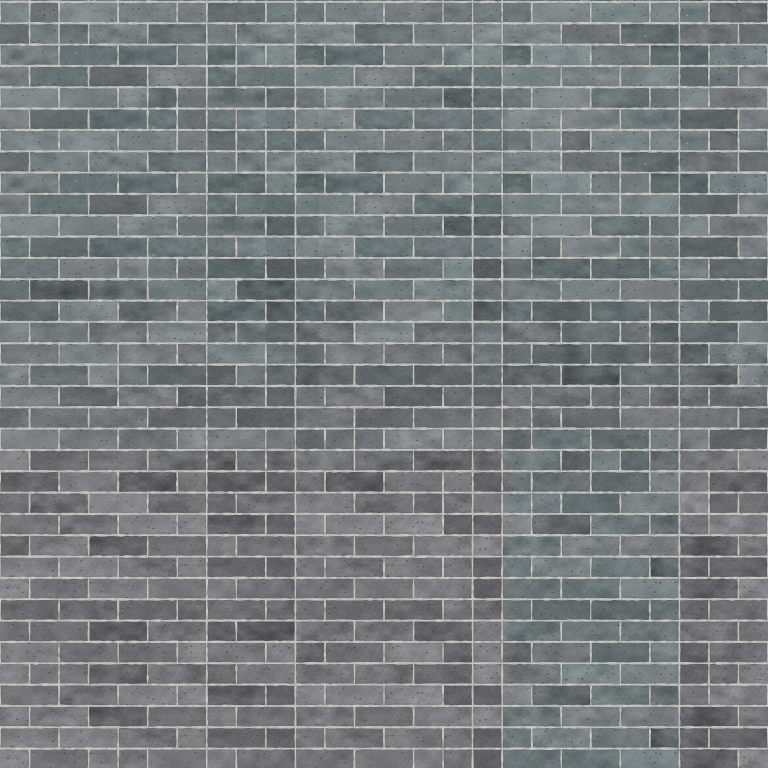
Write a WebGL 1 fragment shader that draws this texture.

```glsl
precision highp float;
// Weathered blue-grey brick wall: mixed full and half bricks with thin pale mortar.

uniform vec2 u_resolution;

#define HALF_BRICKS 26.0    // half-brick units across the canvas
#define COURSES 36.0        // brick courses down the canvas
#define COURSE_SHIFT 0.09   // offset of the first bed joint, in courses
#define BED_JOINT 0.00135   // half thickness of horizontal mortar
#define HEAD_JOINT 0.00110  // half thickness of vertical mortar
#define SPLIT_CHANCE 0.07   // share of full bricks cut in two
#define BASE_TONE 0.458
#define TONE_SPREAD 0.14
#define CLOUD_STRENGTH 0.17
#define PIT_CHANCE 0.13
#define MORTAR_COLOR vec3(0.745, 0.745, 0.73)

float hash(vec2 p) {
  return fract(sin(dot(p, vec2(127.1, 311.7))) * 43758.5453);
}

float noise(vec2 p) {
  vec2 i = floor(p), f = fract(p);
  f = f * f * (3.0 - 2.0 * f);
  return mix(mix(hash(i), hash(i + vec2(1.0, 0.0)), f.x),
             mix(hash(i + vec2(0.0, 1.0)), hash(i + vec2(1.0, 1.0)), f.x), f.y);
}

float fbm(vec2 p) {
  float sum = 0.0, amplitude = 0.5;
  for (int i = 0; i < 4; i++) {
    sum += amplitude * noise(p);
    p = p * 2.03 + 17.3;
    amplitude *= 0.5;
  }
  return sum / 0.9375;
}

// 1 inside the range a..b, with edges softened by s
float band(float x, float a, float b, float s) {
  return smoothstep(a - s, a + s, x) * (1.0 - smoothstep(b - s, b + s, x));
}

// 1 when a head joint stands at half-brick position k of a course
float headJoint(float k, float course) {
  k = mod(k, HALF_BRICKS);
  float odd = mod(course, 2.0);
  float shifted = step(6.5 + odd, k) * (1.0 - step(15.5 + odd, k));
  float regular = 1.0 - mod(k + odd + shifted, 2.0);
  float columnSplit = (1.0 - odd) * (1.0 - step(0.5,
      min(abs(k - 10.0), min(abs(k - 17.0), abs(k - 23.0)))));
  float randomSplit = step(hash(vec2(k + 3.0, course + 41.0)), SPLIT_CHANCE);
  return max(regular, max(columnSplit, randomSplit));
}

// Some groups of bricks recur across and down the wall
vec2 brickKey(float k, float course) {
  k = mod(k, HALF_BRICKS);
  if (k > 10.5 && k < 17.5) k -= 7.0;
  if (course < 12.0) course = mod(course, 6.0);
  else if (course > 23.5) course = 24.0 + mod(course, 8.0);
  return vec2(k, course);
}

// Dark pits (x) and rarer pale chips (y) scattered over a brick face
vec2 pits(vec2 p, float pixel) {
  vec2 q = p * 150.0, cell = floor(q);
  float pick = hash(cell + 5.7);
  vec2 center = 0.3 + 0.4 * vec2(hash(cell + 1.3), hash(cell + 8.9));
  vec2 offset = (fract(q) - center) / 150.0;
  float radius = mix(0.0005, 0.0013, hash(cell + 2.1));
  float cover = clamp((radius - length(offset * vec2(0.8, 1.2))) / pixel + 0.5, 0.0, 1.0);
  return cover * vec2(step(pick, PIT_CHANCE), step(0.994, pick));
}

void main() {
  float pixel = 1.0 / min(u_resolution.x, u_resolution.y);
  vec2 uv = gl_FragCoord.xy / u_resolution;

  // Course, half-brick unit and the brick that owns this point
  float down = (1.0 - uv.y) * COURSES - COURSE_SHIFT;
  float course = mod(floor(down), COURSES);
  float across = uv.x * HALF_BRICKS;
  float unit = floor(across);
  float leftJoint = headJoint(unit, course);
  float rightJoint = headJoint(unit + 1.0, course);
  float start = unit - (1.0 - leftJoint);
  vec2 key = brickKey(start, course);
  vec2 face = vec2((across - start) / HALF_BRICKS, fract(down) / COURSES);
  vec2 grain = face + key * vec2(0.371, 0.533);

  // Brick tone: firing differences, smoky clouds and fine grain
  float firing = hash(key + 11.0);
  float smoke = hash(key + 29.0);
  float tone = BASE_TONE + (firing - 0.5) * TONE_SPREAD;
  tone -= 0.045 * step(0.91, smoke);
  tone += (fbm(grain * vec2(48.0, 75.0)) - 0.5) * CLOUD_STRENGTH * (0.5 + smoke);
  tone += (noise(grain * 420.0) - 0.5) * 0.035;

  // Stained columns and cooler regions of the wall
  float stain = band(across, 9.0, 10.8, 0.04) + band(across, 16.0, 17.2, 0.04);
  tone -= 0.03 * stain * band(course, 4.5, 18.5, 0.1);
  float patchArea = band(across, 17.2, 23.0, 0.04) * step(19.5, course);
  float cool = max(smoothstep(0.36, 0.62, uv.y), patchArea);
  cool *= 0.45 + 0.85 * hash(key + 53.0);
  tone += 0.012 * (uv.y - 0.5);
  vec3 color = tone + mix(vec3(0.002, 0.001, 0.014), vec3(-0.028, 0.009, 0.016), cool);

  // Surface wear
  vec2 marks = pits(grain, pixel);
  color = mix(color, vec3(0.27, 0.28, 0.30), marks.x * 0.65);
  color = mix(color, vec3(0.70), marks.y * 0.75);

  // Mortar with uneven edges
  float bed = min(fract(down), 1.0 - fract(down)) / COURSES - BED_JOINT;
  float sideLeft = mix(1.0, fract(across), leftJoint);
  float sideRight = mix(1.0, 1.0 - fract(across), rightJoint);
  float head = min(sideLeft, sideRight) / HALF_BRICKS - HEAD_JOINT;
  float edge = min(bed, head) + (noise(uv * 170.0) - 0.5) * 0.0011;
  color *= 1.0 - 0.06 * (1.0 - smoothstep(0.0, 0.002, edge));
  float mortar = clamp(0.5 - edge / pixel, 0.0, 1.0);
  vec3 mortarColor = MORTAR_COLOR + (noise(uv * 230.0) - 0.5) * 0.12;
  gl_FragColor = vec4(mix(color, mortarColor, mortar), 1.0);
}
```
